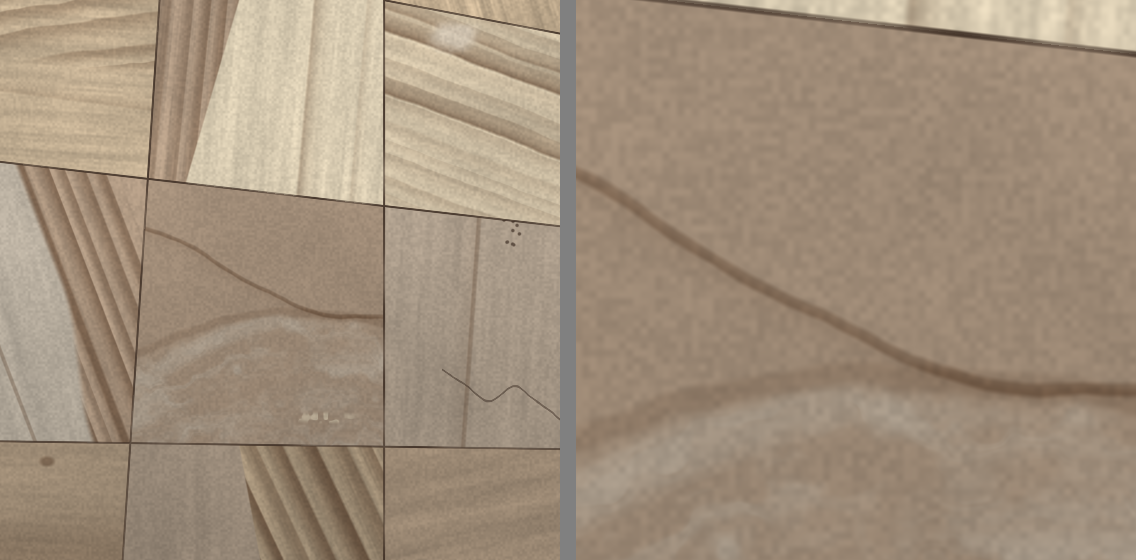
Left, the full canvas; right, a detail of the centre.
A WebGL 2 fragment shader for this texture:

```glsl
#version 300 es
precision highp float;
// Sandstone paving: a slightly skewed grid of cut slabs with fine dark joints.
// Each slab has a tint, stretched-noise grain and its own veins or bands.
uniform vec2 u_resolution;
out vec4 fragColor;

const vec3 CREAM = vec3(.83, .78, .68), SAND = vec3(.73, .65, .54);
const vec3 GREY = vec3(.73, .69, .63), ROSE = vec3(.63, .55, .47);
const vec3 BROWN = vec3(.40, .30, .22), JOINT = vec3(.25, .19, .15);

float hash(vec2 p) {
  vec3 q = fract(p.xyx * vec3(.1031, .1030, .0973));
  q += dot(q, q.yzx + 33.33);
  return fract((q.x + q.y) * q.z);
}
float noise(vec2 p) {
  vec2 i = floor(p), f = fract(p);
  f = f * f * (3. - 2. * f);
  return mix(mix(hash(i), hash(i + vec2(1, 0)), f.x),
             mix(hash(i + vec2(0, 1)), hash(i + 1.), f.x), f.y);
}
float fbm(vec2 p) {
  float sum = 0., amp = .5;
  for (int i = 0; i < 4; i++, amp *= .5, p = p * 2.03 + 17.) sum += amp * noise(p);
  return sum;
}
// Signed distance from the line through a along d, positive on its left
float across(vec2 p, vec2 a, vec2 d) {
  d = normalize(d);
  return d.x * (p.y - a.y) - d.y * (p.x - a.x);
}
float line(float d, float width) { return 1. - smoothstep(.3 * width, width, abs(d)); }
// Crisp edge with a soft tail on the positive side
float vein(float d, float tail) { return smoothstep(-.004, .003, d) * exp(-max(d, 0.) / tail); }
float blob(vec2 p, vec2 c, vec2 radius) { return 1. - smoothstep(.4, 1., length((p - c) / radius)); }
vec3 darken(vec3 c, float amount) { return mix(c, BROWN, min(amount, .9)); }
// Tinted stone with streaks running along d
vec3 stone(vec2 p, vec3 tint, vec2 d, float freq, float contrast) {
  vec2 u = vec2(dot(p, normalize(d)) * 3., across(p, vec2(0), d) * freq) + 40.;
  return tint * (1. + contrast * (.6 * noise(u) + .4 * noise(u * 2.8) - .5));
}
// Uneven dark bands, each fading in and ending sharply
float bands(float x, float freq, float seed) {
  float u = x * freq + .7 * noise(vec2(x * freq * .8, seed)), f = fract(u);
  float strength = .35 + .65 * hash(vec2(floor(u) + 50., seed));
  return strength * smoothstep(.05, .88, f) * (1. - smoothstep(.88, 1., f));
}
vec3 topLeft(vec2 p) {
  float seam = p.y - .905 + .13 * p.x;
  float swirl = bands(p.y - .16 * p.x + .025 * fbm(p * 9.), 24., 2.);
  vec3 c = stone(p, mix(SAND, CREAM, .15), vec2(1, -.07), 75., .22);
  return darken(c, smoothstep(-.02, .02, seam) * swirl * .45 + .2 * vein(seam + .067, .01));
}
vec3 topMiddle(vec2 p) {
  float cut = across(p, vec2(.427, 1), vec2(-.095, -.325)), rib = p.x - .472 - .09 * p.y;
  vec3 pale = stone(p, CREAM, vec2(.09, 1), 70., .17);
  pale = darken(pale, .42 * vein(rib, .012) + .22 * vein(rib - .095, .008));
  vec3 dark = stone(p, ROSE * 1.06, vec2(.1, 1), 110., .25);
  return mix(darken(dark, .8 * bands(p.x - .1 * p.y, 32., 5.)), pale, smoothstep(-.002, .002, cut));
}
vec3 topRight(vec2 p) {
  vec3 c = stone(p, mix(CREAM, SAND, .25), vec2(1, -.36), 60., .18);
  float d = across(p, vec2(.686, .945), vec2(1, -.37)) + .012 * (fbm(p * 10.) - .5);
  float dark = .8 * vein(d, .018) + .5 * vein(d - .037, .01) + .75 * vein(d + .106, .015);
  c = darken(c, dark + .2 * bands(d, 30., 8.));
  return mix(c, GREY * 1.1, .8 * blob(p + .03 * fbm(p * 30.), vec2(.825, .95), vec2(.05, .04)));
}
vec3 middleLeft(vec2 p) {
  float d = across(p, vec2(.028, .706), vec2(.19, -.494));
  vec3 pale = darken(stone(p, GREY, vec2(-.25, 1), 40., .12), .35 * line(d + .145, .005));
  vec3 dark = stone(p, ROSE * 1.09, vec2(-.38, 1), 90., .16);
  dark = darken(dark, .7 * smoothstep(.17, .13, d) * bands(d, 30., 11.) + .3 * vein(d, .012));
  return mix(pale, dark, smoothstep(-.005, .008, d + .05 * smoothstep(.5, .2, p.y)));
}
vec3 center(vec2 p) {
  float wobble = fbm(p * 14.) - .5, x = p.x - .53;
  float crack = p.y - .603 + .17 * smoothstep(.2, .62, p.x) + .012 * wobble;
  float arch = p.y - .44 + .9 * x * x + .02 * wobble;
  float wave = smoothstep(.3, .75, fbm(vec2(p.x * 5., arch * 32.) + 2.5 * wobble));
  vec3 c = mix(ROSE, GREY, smoothstep(.0, .02, -arch) * wave * .65);
  c = darken(c, .4 * line(crack, .006) + .2 * vein(-crack, .012) + .2 * line(arch, .012));
  float chalk = blob(p, vec2(.58, .254), vec2(.075, .013));
  return mix(c, CREAM, .7 * chalk * smoothstep(.4, .65, noise(p * 110.)));
}
vec3 middleRight(vec2 p) {
  float rib = p.x - .813 - .07 * p.y;
  vec3 c = stone(p, mix(ROSE, GREY, .5), vec2(.06, 1), 55., .15);
  c = darken(c, .28 * line(rib, .006) + .12 * vein(-rib, .02));
  float bend = .345 - .75 * (p.x - .79) + .07 * smoothstep(.86, .93, p.x);
  float mark = .5 * line(p.y - bend + .01 * fbm(p * 25.), .003) * step(.79, p.x);
  for (float i = 0.; i < 9.; i++) {
    vec2 pit = vec2(.895, .55) + vec2(.035, .06) * vec2(hash(vec2(i, 3)), hash(vec2(i, 7)));
    mark = max(mark, .7 * line(length(p - pit), .0045));
  }
  return mix(c, JOINT, mark);
}
vec3 bottomLeft(vec2 p) {
  vec3 c = stone(p, mix(ROSE, SAND, .55), vec2(1, -.03), 40., .17);
  return darken(c, .25 * smoothstep(.12, .0, p.y) + .55 * blob(p, vec2(.084, .176), vec2(.018, .012)));
}
vec3 bottomMiddle(vec2 p) {
  float cut = p.x - .465 + .185 * p.y;
  vec3 plain = stone(p, mix(ROSE, GREY, .35), vec2(0, 1), 65., .09);
  vec3 dark = stone(p, SAND * .95, vec2(-.45, 1), 100., .22);
  return mix(plain, darken(dark, .9 * bands(p.x + .47 * p.y, 19., 14.)), smoothstep(-.002, .002, cut));
}
void main() {
  vec2 p = gl_FragCoord.xy / u_resolution;
  // Signed distances to the joints
  float left = p.x - .219 - .066 * p.y, right = p.x - .686, corner = p.y - 1.13 + .19 * p.x;
  float high = p.y - .711 + .115 * p.x, low = p.y - .212 + .014 * p.x;
  vec3 c = stone(p, mix(ROSE, SAND, .3), vec2(1, .2), 38., .17);
  if (left < 0.) c = high > 0. ? topLeft(p) : low > 0. ? middleLeft(p) : bottomLeft(p);
  else if (right < 0.) c = high > 0. ? topMiddle(p) : low > 0. ? center(p) : bottomMiddle(p);
  else if (corner > 0.) c = stone(p, SAND, vec2(-.3, 1), 90., .3);
  else if (low > 0.) c = high > 0. ? topRight(p) : middleRight(p);
  // Mottling, speckle, light, then joints of uneven darkness
  c *= .93 + .14 * fbm(p * 7.) + .1 * (noise(p * 230.) - .5);
  c *= mix(.88, 1.02, smoothstep(0., .75, p.y));
  float gap = min(min(abs(left), abs(right)), min(abs(high), abs(low)));
  if (right > 0.) gap = min(gap, abs(corner));
  fragColor = vec4(mix(c, JOINT, line(gap, .0028) * (.45 + .5 * noise(p * 16.))), 1);
}
```
